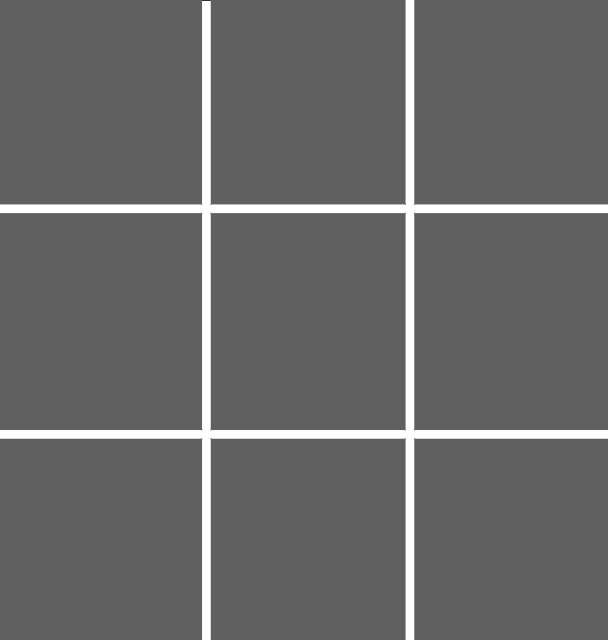
Give the GLSL for this pattern, as a Shadertoy shader.

```glsl
// Three by three grid of flat grey panels parted by straight white gaps.

// Lengths are in units of the canvas height.
const vec3 PANEL_COLOR = vec3(0.378);
const vec3 GAP_COLOR = vec3(1.0);
const vec3 SPECK_COLOR = vec3(0.1);
const vec2 FIRST_GAP = vec2(0.3225, 0.3213);   // centre of the left and lower gap
const vec2 GAP_SPACING = vec2(0.3180, 0.3525);
const float LAST_GAP = 1.0;                    // index of the last gap per axis
const float GAP_HALF_WIDTH = 0.0068;
const float SPECK_RADIUS = 0.0007;
const float TICK_HEIGHT = 0.0014;

// Distance to the nearest vertical (x) and horizontal (y) gap centre.
vec2 gapDistance(vec2 p) {
    vec2 index = clamp(round((p - FIRST_GAP) / GAP_SPACING), 0.0, LAST_GAP);
    return abs(p - FIRST_GAP - index * GAP_SPACING);
}

// Antialiased coverage of a signed distance, negative inside.
float coverage(float dist, float pixel) {
    return clamp(0.5 - dist / pixel, 0.0, 1.0);
}

void mainImage(out vec4 fragColor, in vec2 fragCoord) {
    float pixel = 1.0 / iResolution.y;
    vec2 p = fragCoord * pixel;
    vec2 edge = gapDistance(p) - GAP_HALF_WIDTH;

    // White gaps over the panels
    float gap = coverage(min(edge.x, edge.y), pixel);
    vec3 color = mix(PANEL_COLOR, GAP_COLOR, gap);

    // Tiny dark specks on the panel corners
    float speck = coverage(length(edge) - SPECK_RADIUS, pixel);
    color = mix(color, SPECK_COLOR, 0.5 * speck);

    // Dark tick closing the top of the left gap
    vec2 tick = vec2(abs(p.x - FIRST_GAP.x) - GAP_HALF_WIDTH, 1.0 - TICK_HEIGHT - p.y);
    color = mix(color, SPECK_COLOR, coverage(max(tick.x, tick.y), pixel));

    fragColor = vec4(color, 1.0);
}
```
